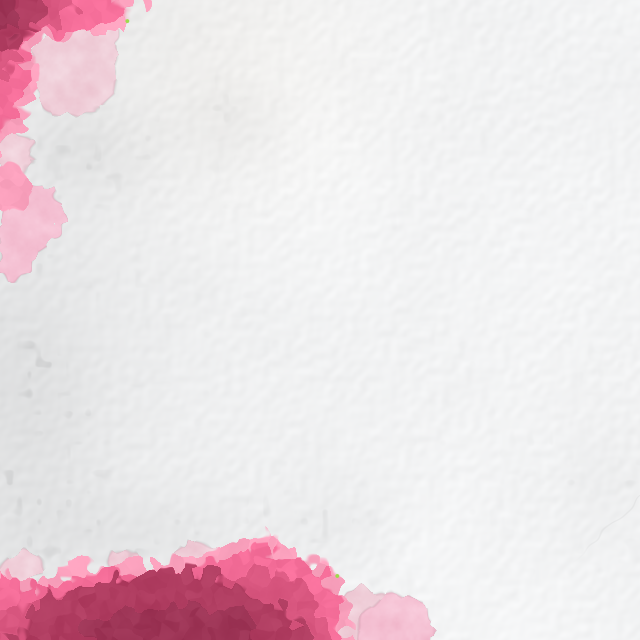
Reproduce this background procedurally as a WebGL 1 fragment shader.

```glsl
precision highp float;

uniform vec2 u_resolution;

const vec3 PALE = vec3(0.94, 0.81, 0.85);
const vec3 BLUSH = vec3(0.96, 0.76, 0.83);
const vec3 LIGHT_PINK = vec3(0.98, 0.63, 0.74);
const vec3 PINK = vec3(0.96, 0.43, 0.60);
const vec3 ROSE = vec3(0.85, 0.34, 0.50);
const vec3 WINE = vec3(0.69, 0.24, 0.38);
const vec3 DEEP_WINE = vec3(0.61, 0.20, 0.33);

vec2 hash2(vec2 p) {
  vec3 q = fract(p.xyx * vec3(0.1031, 0.1030, 0.0973));
  q += dot(q, q.yzx + 33.33);
  return fract((q.xx + q.yz) * q.zy);
}

float noise(vec2 p) {
  vec2 i = floor(p), f = fract(p);
  f = f * f * (3.0 - 2.0 * f);
  float low = mix(hash2(i).x, hash2(i + vec2(1.0, 0.0)).x, f.x);
  float high = mix(hash2(i + vec2(0.0, 1.0)).x, hash2(i + 1.0).x, f.x);
  return mix(low, high, f.y);
}

float fbm(vec2 p) {
  float sum = 0.0, gain = 0.5;
  for (int i = 0; i < 4; i++) {
    sum += gain * noise(p);
    p = p * 2.03 + 17.1;
    gain *= 0.5;
  }
  return sum / 0.9375;
}

// Softly snapped cell centre in xy, cell tint in z
vec3 paintCell(vec2 p, float scale) {
  vec2 s = p * scale, base = floor(s);
  vec4 sum = vec4(0.0);
  for (int y = -1; y <= 1; y++) {
    for (int x = -1; x <= 1; x++) {
      vec2 id = base + vec2(float(x), float(y));
      vec2 jitter = hash2(id + 40.0);
      vec2 centre = id + jitter;
      vec2 d = s - centre;
      float weight = exp(-24.0 * dot(d, d));
      sum += weight * vec4(centre, hash2(id + 91.0).x, 1.0);
    }
  }
  return sum.xyz / max(sum.w, 1e-12) / vec3(scale, scale, 1.0);
}

// Approximate depth inside an ellipse
float ellipse(vec2 p, vec2 centre, vec2 radius) {
  return (1.0 - length((p - centre) / radius)) * min(radius.x, radius.y);
}

float spot(vec2 p, vec2 centre, vec2 radius) {
  vec2 d = (p - centre) / radius;
  return exp(-dot(d, d));
}

vec3 paint(vec3 under, vec3 colour, float depth) {
  return mix(under, colour, smoothstep(-0.001, 0.001, depth));
}

// Translucent wash with a thin dried rim
vec3 wash(vec3 under, vec3 colour, float depth, float grain) {
  vec3 tone = colour + (grain - 0.5) * vec3(0.04, 0.11, 0.09);
  float rim = 1.0 - smoothstep(0.0, 0.0025, abs(depth));
  return paint(under, tone, depth) - 0.06 * rim;
}

vec3 plaster(vec2 p) {
  float stain = spot(p, vec2(0.03, 0.38), vec2(0.12, 0.20));
  stain += 0.8 * spot(p, vec2(0.13, 0.77), vec2(0.10, 0.07));
  stain += 0.5 * spot(p, vec2(0.37, 0.81), vec2(0.07, 0.06));
  stain += 0.6 * spot(p, vec2(0.94, 0.25), vec2(0.08, 0.09));
  stain += 0.7 * spot(p, vec2(0.22, 0.17), vec2(0.25, 0.06));
  stain += 0.5 * spot(p, vec2(0.53, 0.19), vec2(0.09, 0.09));
  float cloud = fbm(p * 6.0 + 3.0);
  float value = mix(0.915, 0.957, smoothstep(0.0, 0.62, p.x)) + 0.03 * (cloud - 0.5);
  value -= 0.045 * stain * (0.4 + cloud);
  // Raised grain and scattered pits
  vec2 g = p * 85.0;
  value += 0.035 * (noise(g) - noise(g + vec2(0.3, -0.35)));
  float pits = smoothstep(0.70, 0.92, noise(p * 65.0 + 8.0));
  value -= pits * (0.008 + 0.055 * stain) * smoothstep(0.35, 0.65, fbm(p * 15.0));
  // Hairline crack
  float crackY = 0.128 + 0.92 * (p.x - 0.90) + 0.018 * (noise(p * 45.0) - 0.5);
  value -= 0.035 * smoothstep(0.003, 0.0, abs(p.y - crackY)) * smoothstep(0.89, 0.94, p.x);
  float warmth = spot(p, vec2(0.36, 0.9), vec2(0.24, 0.22));
  return value + mix(vec3(-0.003, 0.0, 0.003), vec3(0.004, 0.001, -0.005), warmth);
}

void main() {
  vec2 p = gl_FragCoord.xy / u_resolution;
  vec2 wobble = vec2(noise(p * 55.0), noise(p * 55.0 + 31.0)) - 0.5;
  vec3 cell = paintCell(p + 0.012 * wobble, 62.0);
  vec2 q = mix(p, cell.xy, 0.8) + 0.012 * wobble;
  vec2 soft = mix(p, cell.xy, 0.4) + 0.012 * wobble;
  float tint = cell.z - 0.5, grain = fbm(p * 42.0);
  vec3 colour = plaster(p);

  // Pale washes
  float pale = max(ellipse(soft, vec2(0.112, 0.885), vec2(0.067, 0.070)), ellipse(soft, vec2(0.137, 0.935), vec2(0.043, 0.085)));
  pale = max(pale, ellipse(soft, vec2(0.02, 0.762), vec2(0.032, 0.028)));
  pale = max(pale, ellipse(soft, vec2(0.033, 0.115), vec2(0.037, 0.020)));
  pale = max(pale, ellipse(soft, vec2(0.189, 0.122), vec2(0.021, 0.020)));
  pale = max(pale, ellipse(soft, vec2(0.304, 0.128), vec2(0.031, 0.028)));
  pale = max(pale, ellipse(soft, vec2(0.57, 0.025), vec2(0.060, 0.055)));
  colour = wash(colour, PALE, pale, grain);
  float blush = max(ellipse(soft, vec2(0.05, 0.66), vec2(0.048, 0.053)), ellipse(soft, vec2(0.025, 0.61), vec2(0.033, 0.045)));
  blush = max(blush, ellipse(soft, vec2(0.62, 0.018), vec2(0.057, 0.058)));
  colour = wash(colour, BLUSH, blush, grain);

  // Layered pigment, from the light fringe to the dark core
  float body = max(ellipse(q, vec2(0.0, 1.0), vec2(0.195, 0.062)), ellipse(q, vec2(0.0, 0.915), vec2(0.046, 0.120)));
  body = max(body, ellipse(q, vec2(0.24, -0.02), vec2(0.29, 0.133)));
  body = max(body, ellipse(q, vec2(0.405, 0.045), vec2(0.130, 0.098)));
  body = max(body, ellipse(q, vec2(0.0, 0.0), vec2(0.10, 0.10))) + 0.012 * tint;
  float fringe = max(body + 0.009, ellipse(q, vec2(0.405, 0.12), vec2(0.062, 0.046)));
  fringe = max(fringe, ellipse(q, vec2(0.485, 0.088), vec2(0.031, 0.035)));
  fringe = max(fringe, ellipse(soft, vec2(0.013, 0.707), vec2(0.036, 0.038)));
  float rose = max(ellipse(q, vec2(0.0, 1.0), vec2(0.115, 0.065)), ellipse(q, vec2(0.0, 0.94), vec2(0.033, 0.080)));
  rose = max(rose, ellipse(q, vec2(0.24, -0.02), vec2(0.28, 0.124)));
  rose = max(rose, ellipse(q, vec2(0.40, 0.025), vec2(0.105, 0.085))) + 0.016 * tint;
  float wine = max(ellipse(q, vec2(0.0, 1.0), vec2(0.062, 0.080)), ellipse(q, vec2(0.25, -0.03), vec2(0.235, 0.138)));
  float core = max(ellipse(q, vec2(0.0, 1.0), vec2(0.03, 0.05)), ellipse(q, vec2(0.27, -0.03), vec2(0.16, 0.09)));
  float shade = 0.05 * tint + 0.03 * (grain - 0.5);
  colour = paint(colour, LIGHT_PINK + shade, fringe);
  colour = paint(colour, PINK + shade, body - 0.003);
  colour = paint(colour, ROSE + shade, rose - 0.004);
  colour = paint(colour, WINE + shade, wine + 0.02 * tint);
  colour = paint(colour, DEEP_WINE + shade, core + 0.02 * tint);

  // Stray green flecks
  float fleck = max(ellipse(p, vec2(0.199, 0.967), vec2(0.003)), ellipse(p, vec2(0.527, 0.10), vec2(0.003)));
  colour = paint(colour, vec3(0.62, 0.86, 0.30), fleck);
  gl_FragColor = vec4(clamp(colour, 0.0, 1.0), 1.0);
}
```
